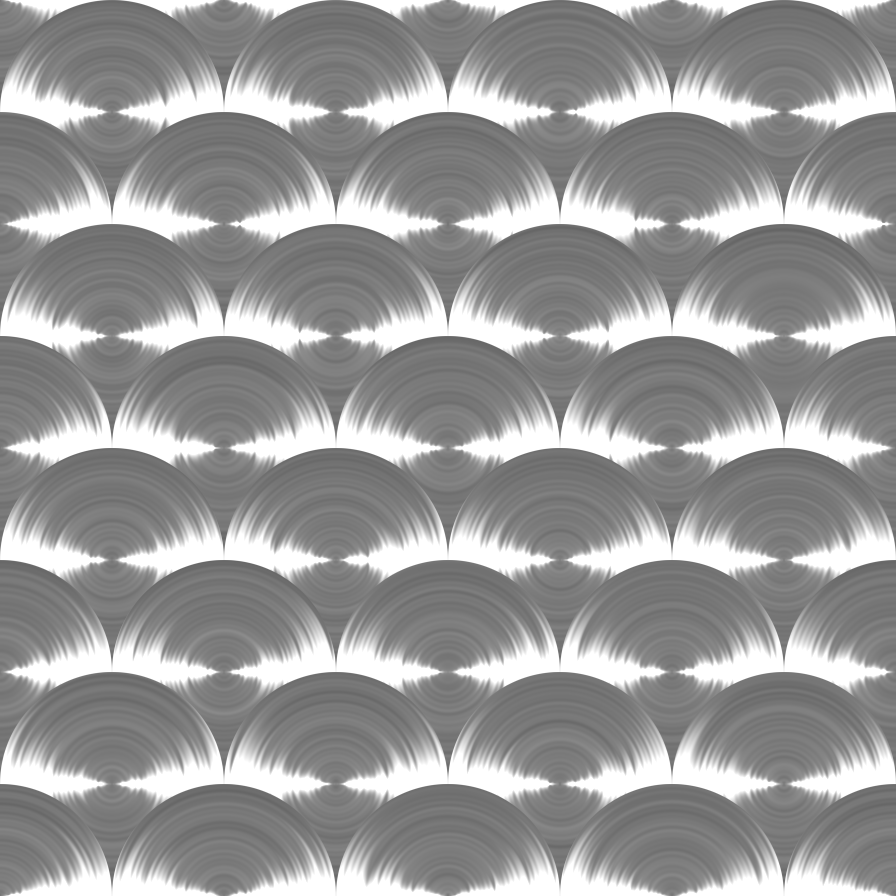
This pattern is drawn by a WebGL 1 fragment shader. Its source:

```glsl
precision highp float;
// Overlapping rows of circular-brushed metal discs with horizontal glints.

uniform vec2 u_resolution;

#define DISCS_ACROSS 4.0
#define ROWS 8.0
#define METAL_GREY 0.485
#define RIM_DARKENING 0.05
#define RING_CONTRAST 0.017
#define GLINT_STRENGTH 0.76
#define GLINT_ANGLE 0.33
#define GLINT_VARIATION 0.2
#define SHEEN 0.06
#define GROOVE_FREQUENCY 13.0

float hash(vec2 p) {
  return fract(sin(dot(p, vec2(12.99, 78.23))) * 4375.85);
}

// Layered sines with random phase and pitch; roughly unit deviation.
float grooves(float radius, float seed) {
  float sum = 0.0;
  float frequency = GROOVE_FREQUENCY;
  for (int i = 0; i < 8; i++) {
    float random = hash(vec2(seed * 17.0, float(i) + 1.0));
    sum += sin(radius * frequency * (0.85 + 0.3 * random) + 40.0 * random);
    frequency *= 1.4;
  }
  return 0.5 * sum;
}

// Offset from the nearest disc centre in a row (xy) and its wrapped seed (z).
// One unit is a disc radius; odd rows shift by half a disc.
vec3 discInRow(vec2 p, float row) {
  float x = p.x - mod(row, 2.0);
  float column = floor(0.5 * (x + 1.0));
  vec2 id = vec2(mod(column, DISCS_ACROSS), mod(row, ROWS));
  return vec3(x - 2.0 * column, p.y - row, hash(id + 1.0));
}

float brushedMetal(vec3 disc) {
  float radius = length(disc.xy);
  float angle = atan(abs(disc.y), abs(disc.x) + 0.0001);
  float side = step(0.0, disc.x);

  // Concentric grooves over a face that darkens toward the rim.
  float grey = METAL_GREY - RIM_DARKENING * radius * radius;
  grey += RING_CONTRAST * grooves(radius, disc.z);

  // Each groove catches the light over a slightly different arc.
  float streak = grooves(radius, disc.z + 1.3 + side);
  float spread = GLINT_ANGLE * mix(0.6, 1.1, radius);
  spread *= max(0.35, 1.0 + GLINT_VARIATION * streak);
  float bend = angle / spread;
  float glint = GLINT_STRENGTH * exp(-bend * bend);
  glint *= smoothstep(0.01, 0.12, radius);
  return grey + glint + SHEEN * exp(-2.0 * angle * angle);
}

void main() {
  vec2 scale = vec2(2.0 * DISCS_ACROSS, ROWS);
  vec2 p = gl_FragCoord.xy / u_resolution * scale;
  float pixel = ROWS / u_resolution.y;
  float row = floor(p.y);

  // The lower row lies on top of the row above it.
  vec3 front = discInRow(p, row);
  vec3 back = discInRow(p, row + 1.0);
  float edge = length(front.xy) - 1.0;
  float cover = 1.0 - smoothstep(-0.7 * pixel, 0.7 * pixel, edge);
  float grey = mix(min(brushedMetal(back), 1.0),
                   min(brushedMetal(front), 1.0), cover);
  gl_FragColor = vec4(vec3(grey), 1.0);
}
```
